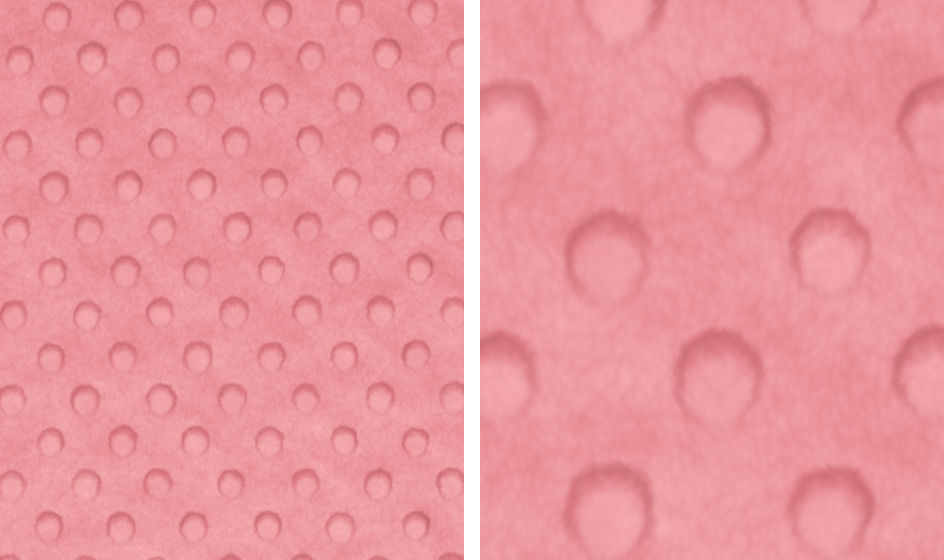
Left, the full canvas; right, a detail of the centre.
This texture is drawn by a Shadertoy shader. Its source:

```glsl
const vec3 SHADOW = vec3(0.77, 0.41, 0.44);
const vec3 ROSE   = vec3(0.885, 0.495, 0.525);
const vec3 BLUSH  = vec3(0.95, 0.65, 0.67);

const vec2 DOT_PITCH  = vec2(0.131, 0.0758);   // column and row spacing
const vec2 DOT_ORIGIN = vec2(0.0846, 0.056);
const vec2 DOT_RADIUS = vec2(0.0262, 0.0300);

vec2 hash2(vec2 p) {
    vec3 q = fract(p.xyx * vec3(0.1031, 0.1030, 0.0973));
    q += dot(q, q.yzx + 33.33);
    return fract((q.xx + q.yz) * q.zy);
}

// Distance to the nearest scattered point
float cellular(vec2 p) {
    vec2 cell = floor(p), local = fract(p);
    float nearest = 2.0;
    for (int y = -1; y <= 1; y++) {
        for (int x = -1; x <= 1; x++) {
            vec2 offset = vec2(x, y);
            vec2 delta = offset + hash2(cell + offset) - local;
            nearest = min(nearest, dot(delta, delta));
        }
    }
    return sqrt(nearest);
}

// Warped sine layers, roughly -1 to 1
float layeredSines(vec2 p) {
    float sum = 0.0, weight = 0.5;
    for (int i = 0; i < 5; i++) {
        p += 0.6 * sin(p.yx * 1.3 + float(i) * 2.1);
        sum += weight * sin(p.x) * cos(p.y);
        p = mat2(1.3, 1.1, -1.1, 1.3) * p;
        weight *= 0.62;
    }
    return sum;
}

// Slight stretch of the cloth: rows tilt more towards the top
vec2 stretchCloth(vec2 uv) {
    return vec2(uv.x - 0.016 * uv.y, uv.y - 0.018 * uv.x * uv.y);
}

// Raised dot: x = dark outline, y = rosy upper slope, z = pale crown
vec3 raisedDot(vec2 p, vec2 seed) {
    p.x *= 1.0 - 0.10 * p.y;
    float d = length(p);
    float body = 1.0 - smoothstep(0.80, 1.08, d);
    float crown = 1.0 - smoothstep(0.45, 0.88, length(p + vec2(0.0, 0.17)));
    float ring = exp(-pow((d - 0.87) / 0.13, 2.0));
    float sideLean = 1.0 + (seed.x - 0.5) * p.x;
    float facing = mix(0.25, 1.0, smoothstep(-0.95, 0.0, p.y)) * sideLean;
    float slope = body * smoothstep(-0.3, 0.6, p.y) * (1.0 - crown);
    return vec3(ring * facing, slope, crown);
}

// Staggered rows of dots, each a little different
vec3 dotField(vec2 p) {
    p -= DOT_ORIGIN;
    float row = floor(p.y / DOT_PITCH.y + 0.5);
    float shift = 0.5 * mod(row, 2.0);
    float column = floor(p.x / DOT_PITCH.x - shift + 0.5);
    vec2 seed = hash2(vec2(column, row) + 17.0);
    vec2 detail = hash2(vec2(column, row) + 53.0);
    vec2 center = vec2(column + shift, row) * DOT_PITCH + (seed - 0.5) * 0.005;
    vec2 radius = DOT_RADIUS * mix(0.95, 1.06, detail.x);
    vec3 strength = vec3(mix(0.65, 1.15, detail.y), mix(0.8, 1.2, seed.y), mix(0.75, 1.1, seed.x));
    return raisedDot((p - center) / radius, seed) * strength;
}

// Fine pile: small tufts over larger clumps
float plushPile(vec2 uv) {
    vec2 bent = uv + 0.004 * sin(uv.yx * 61.0);
    float tufts = cellular(bent * vec2(180.0, 125.0)) - 0.45;
    float clumps = cellular(bent * vec2(72.0, 66.0) + 9.0) - 0.45;
    return -0.30 * tufts - 0.25 * clumps;
}

void mainImage(out vec4 fragColor, in vec2 fragCoord) {
    vec2 uv = fragCoord / iResolution.y;

    // Dots with slightly ragged, furry outlines
    vec2 ragged = 0.0024 * vec2(layeredSines(uv * 170.0), layeredSines(uv * 150.0 + 5.0));
    vec3 relief = dotField(stretchCloth(uv) + ragged);

    // Cloth tone: lighter towards the bottom, with slanted soft patches
    vec2 slanted = vec2(uv.x - 0.5 * uv.y, uv.y + 0.3 * uv.x);
    float tone = 0.76 - 0.30 * uv.y;
    tone += 0.30 * layeredSines(slanted * vec2(19.0, 33.0));
    tone += 0.16 * layeredSines(uv * 80.0 + 3.0);
    tone += plushPile(uv);

    // Dot shading
    tone = mix(tone, tone * 0.6 + 0.24, min(relief.z, 1.0));
    tone += 0.27 * relief.z - 0.42 * relief.y - 0.36 * relief.x;

    vec3 color = mix(ROSE, BLUSH, clamp(tone, 0.0, 1.2));
    float depth = 0.34 * relief.x + 0.16 * relief.y - 0.7 * min(tone, 0.0);
    color = mix(color, SHADOW, clamp(depth, 0.0, 1.0));
    fragColor = vec4(color, 1.0);
}
```
